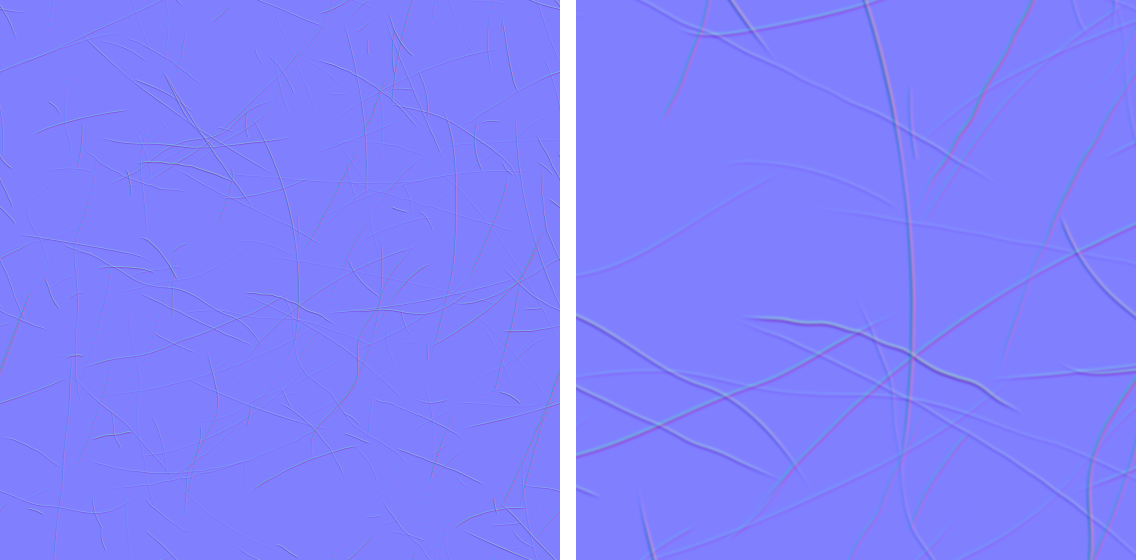
Left: the whole. Right: its middle third, enlarged.
A WebGL 2 fragment shader for this texture map:

```glsl
#version 300 es
precision highp float;
// Tangent-space normal map of a flat surface covered in fine random scratches.

uniform vec2 u_resolution;
out vec4 fragColor;

const int   SCRATCH_COUNT = 230;
const float SEED          = 17.0;
const float LINE_SIGMA    = 0.00085;  // half width of a scratch profile
const float HALF_MIN      = 0.015;    // shortest half length
const float HALF_MAX      = 0.24;     // longest half length
const float STEEP_MIN     = 0.2;      // steepness of the faintest scratch
const float STEEP_MAX     = 1.35;     // steepness of the deepest scratch
const float SIDE_TILT     = 0.38;     // share of the tilt left after filtering
const float BEND          = 0.2;      // sagitta relative to half length
const float WOBBLE        = 0.35;     // slow wandering relative to half length
const float WOBBLE_FREQ   = 9.0;
const float JITTER        = 0.005;    // small kinks
const float JITTER_FREQ   = 45.0;
const float HOOK          = 0.15;     // turn at one end relative to half length
const float REACH         = 1.15;     // bounding radius relative to half length
const float TAU           = 6.2831853;

float hash(float n) {
    n = fract(n * 0.1031);
    n *= n + 33.33;
    return fract(n * (n + n));
}

vec4 hash4(float n) {
    vec4 q = fract(vec4(n) * vec4(0.1031, 0.1030, 0.0973, 0.1099));
    q += dot(q, q.wzxy + 33.33);
    return fract((q.xxyz + q.yzzw) * q.zywx);
}

// One-dimensional gradient noise (x) and its derivative (y)
vec2 gradientNoise(float x) {
    float cell = floor(x), f = x - cell;
    float left = hash(cell) * 2.0 - 1.0;
    float right = hash(cell + 1.0) * 2.0 - 1.0;
    float blend = f * f * (3.0 - 2.0 * f);
    float rise = right * (f - 1.0) - left * f;
    return vec2(left * f + blend * rise,
                mix(left, right, blend) + 6.0 * f * (1.0 - f) * rise);
}

// Centre (xy), direction (z) and half length (w) of a scratch
vec4 placement(int id) {
    vec4 place = hash4(float(id) * 3.0 + SEED);
    place.w = mix(HALF_MIN, HALF_MAX, place.w * place.w);
    return place;
}

// Wrap around the canvas so the map tiles
vec2 wrappedOffset(vec2 p, vec2 centre) {
    vec2 d = p - centre;
    return d - floor(d + 0.5);
}

// First scratch from id onwards whose bounding circle holds p
int nextNearby(vec2 p, int id) {
    for (; id < SCRATCH_COUNT; id++) {
        vec4 place = placement(id);
        vec2 d = wrappedOffset(p, place.xy);
        float radius = place.w * REACH;
        if (dot(d, d) < radius * radius) break;
    }
    return id;
}

// Slope (xy) and squared roughness (z) that one scratch adds at point p
vec3 scratchRelief(vec2 p, int id, float sigma) {
    vec4 place = placement(id);
    vec4 form = hash4(float(id) * 3.0 + SEED + 1.0);
    vec4 finish = hash4(float(id) * 3.0 + SEED + 2.0);
    float halfLength = place.w;
    float seed = floor(finish.x * 400.0) + 50.0;

    vec2 along = vec2(cos(place.z * TAU), sin(place.z * TAU));
    vec2 across = vec2(-along.y, along.x);
    vec2 d = wrappedOffset(p, place.xy);
    float x = dot(d, along), t = x / halfLength;

    // Path across the axis: offset (x) and tilt (y)
    float bend = BEND * (form.x * 2.0 - 1.0);
    float hook = HOOK * form.w * form.w * form.w * sign(bend);
    float end = max(t, 0.0), end3 = end * end * end;
    vec2 path = bend * vec2(t * t * halfLength, 2.0 * t);
    path += hook * end3 * end3 * vec2(end * halfLength, 7.0);
    path += WOBBLE * halfLength * form.y * form.y * form.y
          * gradientNoise(x * WOBBLE_FREQ + seed) * vec2(1.0, WOBBLE_FREQ);
    path += JITTER * form.z * form.z * form.z
          * gradientNoise(x * JITTER_FREQ + seed + 40.0) * vec2(1.0, JITTER_FREQ);

    // Uneven pressure with tapered ends
    float taper = 1.0 - smoothstep(0.75, 1.0, abs(t));
    float pressure = 0.9 + 0.9 * gradientNoise(x * 14.0 + seed + 90.0).x;
    float steepness = mix(STEEP_MIN, STEEP_MAX, finish.y * sqrt(finish.y)) * taper * pressure;

    // Gaussian profile and its derivative, scaled to peak at one
    float stretch = inversesqrt(1.0 + path.y * path.y);
    float u = (dot(d, across) - path.x) * stretch / sigma;
    float core = exp(-0.5 * u * u);
    vec2 slope = (across - along * path.y) * stretch * u * core * 1.65;
    return vec3(slope * steepness, steepness * steepness * core);
}

void main() {
    vec2 p = gl_FragCoord.xy / u_resolution.y;
    float sigma = max(LINE_SIGMA, 0.42 / u_resolution.y);
    vec3 relief = vec3(0.0);
    for (int id = nextNearby(p, 0); id < SCRATCH_COUNT; id = nextNearby(p, id + 1))
        relief += scratchRelief(p, id, sigma);

    // Opposite flanks of a fine scratch partly cancel, which shortens the normal
    vec3 normal = vec3(relief.xy * SIDE_TILT, 1.0) * inversesqrt(1.0 + relief.z);
    fragColor = vec4(normal * 0.5 + 0.5, 1.0);
}
```
